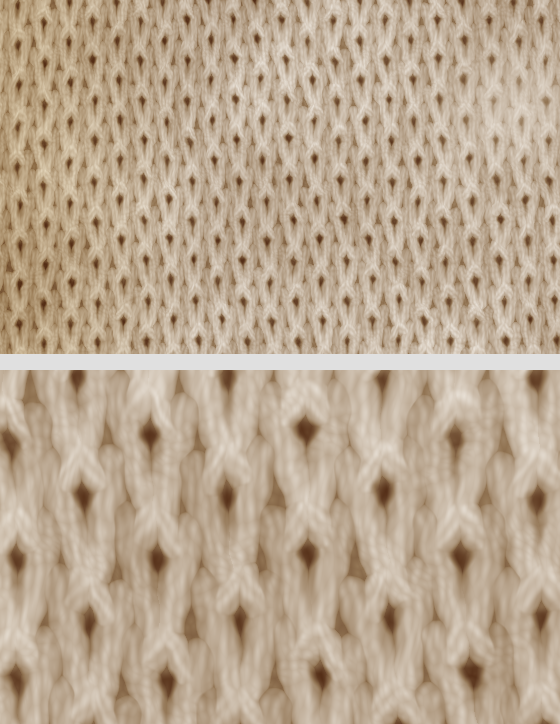
Top, the full canvas; bottom, a detail of the centre.
This texture is drawn by a WebGL 1 fragment shader. Its source:

```glsl
precision highp float;
// Cream rib knit: columns of V stitches, every other column shifted by half a row.
// Each stitch is two mirrored capsules (long arm, short knot) merged by height,
// with a dark hole at its heart; twisted fibres, fuzz and soft light finish it.

uniform vec2 u_resolution;

const float COLUMNS = 22.0;
const float ROW_HEIGHT = 1.575;     // in column widths
const float ROW_ORIGIN = 0.488;     // height of a hole in odd columns
const float LEAN = 0.65;            // sideways drift of columns, top to bottom
const float JITTER = 0.09;          // stitch displacement
const float ARM_RADIUS = 0.26;
const float KNOT_RADIUS = 0.22;
const vec2 ARM_TOP = vec2(0.45, 0.47);
const vec2 ARM_FOOT = vec2(0.05, -0.95);
const vec2 KNOT_TOP = vec2(0.06, 0.62);
const vec2 KNOT_FOOT = vec2(0.27, 0.20);
const vec2 HOLE_SIZE = vec2(0.14, 0.18);
const vec2 CREASE_SIZE = vec2(0.11, 0.36);
const float GAP_TONE = 0.38;        // tone between strands
const float TAN_TONE = 0.42;        // tone where the ramp reaches tan
const float FIBRE_DEPTH = 0.04;
const float FUZZ_DEPTH = 0.14;
const float BROAD_DEPTH = 0.08;
const vec2 HAZE_CENTRE = vec2(0.92, 0.71);
const vec3 DEEP_BROWN = vec3(0.33, 0.18, 0.09);
const vec3 TAN = vec3(0.575, 0.46, 0.33);
const vec3 PALE_WOOL = vec3(0.87, 0.83, 0.78);
const vec3 WARM_TINT = vec3(1.0, 0.975, 0.89);

vec2 hash2(vec2 p) {
  p = vec2(dot(p, vec2(127.1, 311.7)), dot(p, vec2(269.5, 183.3)));
  return fract(sin(p) * 43758.55);
}

// Distance to the nearest scattered point.
float cellular(vec2 p) {
  vec2 base = floor(p), f = p - base;
  float nearest = 2.0;
  for (int j = -1; j <= 1; j++)
    for (int i = -1; i <= 1; i++) {
      vec2 cell = vec2(float(i), float(j));
      nearest = min(nearest, length(cell + hash2(base + cell) - f));
    }
  return nearest;
}

float layeredSines(vec2 p) {
  return (sin(p.x + 1.7 * sin(p.y * 0.8)) + sin(p.y * 1.3 + 1.4 * sin(p.x * 0.7))
        + 0.5 * sin(dot(p, vec2(2.3, -1.9)))) / 2.5;
}

// Strand from a to b: x = rounded height, y = tone with twisted fibres.
vec2 strand(vec2 p, vec2 a, vec2 b, float radius, float topTone, float footTone, float phase) {
  vec2 axis = b - a, rel = p - a;
  float t = clamp(dot(rel, axis) / dot(axis, axis), 0.0, 1.0);
  float dist = length(rel - axis * t) / radius;
  float size = length(axis);
  float across = (rel.x * axis.y - rel.y * axis.x) / size;
  float height = 1.0 - dist * dist;
  float twist = sin(across * 38.0 + t * size * 9.0 + phase);
  float tone = mix(GAP_TONE, mix(topTone, footTone, t), sqrt(clamp(height, 0.0, 1.0)));
  return vec2(height, tone + FIBRE_DEPTH * twist * clamp(height * 2.0, 0.0, 1.0));
}

// Lay a strand over the surface where it rises higher.
void lay(inout vec2 surface, vec2 piece) {
  float cover = smoothstep(-0.16, 0.16, piece.x - surface.x);
  surface = vec2(max(surface.x, piece.x), mix(surface.y, piece.y, cover));
}

void main() {
  vec2 uv = gl_FragCoord.xy / u_resolution;
  vec2 q = (gl_FragCoord.xy - vec2(0.0, ROW_ORIGIN * u_resolution.y)) * COLUMNS / u_resolution.x;

  // Uneven tension spreads the columns, leans them and drops the left rows.
  q.x += 0.35 * smoothstep(0.16, 0.46, uv.x) - 0.2 * smoothstep(0.78, 0.96, uv.x) - 0.25;
  q.x += LEAN * smoothstep(0.0, 0.5, uv.x) * (uv.y - 0.5) + 0.03 * sin(q.y * 1.1 + q.x * 0.6);
  q.y += 0.2 * (1.0 - smoothstep(0.0, 0.25, uv.x)) + 0.04 * sin(q.x * 0.9 + q.y * 0.4);
  vec2 ragged = q + 0.025 * vec2(layeredSines(q * 9.0), layeredSines(q.yx * 8.0 + 4.0));

  // Gather stitches from neighbouring columns and rows.
  vec2 surface = vec2(0.0, GAP_TONE);
  float hole = 0.0, crease = 0.0;
  for (int i = -1; i <= 1; i++) {
    float column = floor(q.x) + float(i);
    float shift = 0.5 * mod(column + 1.0, 2.0);
    float nearestRow = floor(q.y / ROW_HEIGHT - shift + 0.5);
    for (int j = -1; j <= 1; j++) {
      vec2 id = vec2(column, nearestRow + float(j));
      vec2 rnd = hash2(id), rnd2 = hash2(id + 57.0);
      vec2 p = ragged - vec2(column + 0.5, (id.y + shift) * ROW_HEIGHT);
      p -= (rnd - 0.5) * JITTER;
      p.x += (rnd2.x - 0.5) * 0.14 * p.y;
      vec2 m = vec2(abs(p.x), p.y + 0.3 * (rnd2.y - 0.5) * sign(p.x) * smoothstep(0.0, 0.2, abs(p.x)));
      float wear = 0.15 * (hash2(id + 31.0 * step(0.0, p.x)).x - 0.5);
      vec2 arm = strand(m, ARM_TOP, ARM_FOOT, ARM_RADIUS, 0.73 + wear, 0.91 + 0.5 * wear, rnd.y * 6.0);
      vec2 knot = strand(m, KNOT_TOP, KNOT_FOOT, KNOT_RADIUS, 0.94, 0.83 + wear, rnd2.y * 6.0);
      lay(surface, arm);
      lay(surface, knot + vec2(0.08, 0.0));

      // Hole tapers downward into the crease of the V.
      float taper = 1.0 + clamp(p.y * 2.5, -0.6, 0.3);
      float d = length(p / (HOLE_SIZE * vec2(taper, 1.0) * (0.8 + 0.4 * rnd2.x)));
      hole = max(hole, (1.0 - smoothstep(0.15, 1.3, d)) * (0.6 + 0.4 * rnd.y));
      vec2 slit = (p + vec2(0.0, 0.22)) / CREASE_SIZE;
      crease = max(crease, exp(-dot(slit, slit)));
    }
  }

  // Holes, fuzz, broad light and a hazy worn patch.
  float left = 1.0 - smoothstep(0.0, 0.4, uv.x);
  vec2 fromHaze = (uv - HAZE_CENTRE) * vec2(8.0, 6.0);
  float haze = exp(-dot(fromHaze, fromHaze));
  float tone = mix(surface.y - 0.15 * crease, 0.02, hole * (0.95 - 0.2 * left));
  tone += FUZZ_DEPTH * (0.45 - cellular(q * vec2(9.0, 4.5) + layeredSines(q * 3.0)));
  tone += BROAD_DEPTH * layeredSines(q * 0.5) - 0.08 * left + 0.01;
  tone = mix(tone, 0.92 + 0.35 * (tone - 0.7), 0.7 * haze);

  vec3 colour = mix(DEEP_BROWN, TAN, clamp(tone / TAN_TONE, 0.0, 1.0));
  colour = mix(colour, PALE_WOOL, clamp((tone - TAN_TONE) / (1.0 - TAN_TONE), 0.0, 1.15));
  colour *= mix(vec3(1.0), WARM_TINT, left);
  gl_FragColor = vec4(colour, 1.0);
}
```
